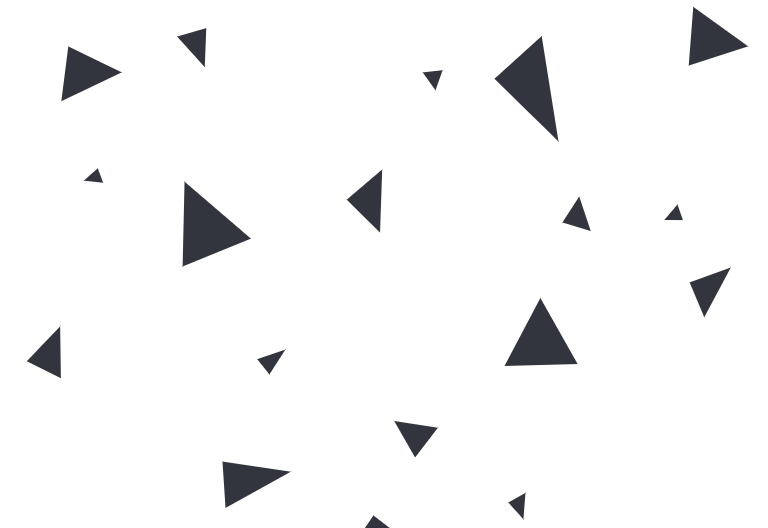
Write a WebGL 1 fragment shader that draws this pattern.

```glsl
precision highp float;
// Dark irregular triangles of mixed sizes scattered sparsely on white.

uniform vec2 u_resolution;

// Lengths are in units of the canvas height.
const vec3 PAPER = vec3(1.0);
const vec3 INK = vec3(0.196, 0.208, 0.238);
const vec2 CELL = vec2(0.291, 0.25);        // one triangle at most per cell
const float STAGGER = 0.05;                 // vertical shift between columns
const float EMPTY_SHARE = 0.1;              // share of cells left blank
const float MIN_RADIUS = 0.019;
const float RADIUS_RANGE = 0.086;
const float SIZE_BIAS = 1.5;                // above 1 favours small triangles
const float CORNER_JITTER = 1.2;            // spread of each corner, radians
const vec2 RANK_STEP = vec2(0.7549, 0.5698); // low-discrepancy size sequence
const float TAU = 6.28319;

float hash(vec2 cell, float salt) {
  return fract(sin(dot(cell, vec2(127.1, 311.7)) + salt * 74.7) * 43758.5);
}

// Corner k of a triangle inscribed in a circle around the origin.
vec2 corner(vec2 cell, float k, float turn, float radius) {
  float jitter = (hash(cell, 4.0 + k) - 0.5) * CORNER_JITTER;
  float angle = turn + k * TAU / 3.0 + jitter;
  return radius * vec2(cos(angle), sin(angle));
}

// Signed distance to the line a-b, positive on its right-hand side.
float edgeDistance(vec2 p, vec2 a, vec2 b) {
  vec2 along = normalize(b - a);
  return dot(p - a, vec2(along.y, -along.x));
}

float triangleDistance(vec2 p, vec2 a, vec2 b, vec2 c) {
  return max(edgeDistance(p, a, b),
             max(edgeDistance(p, b, c), edgeDistance(p, c, a)));
}

void main() {
  vec2 p = gl_FragCoord.xy / u_resolution.y;
  float pixel = 1.0 / u_resolution.y;

  // Staggered grid
  float column = floor(p.x / CELL.x);
  p.y += STAGGER * sin(column * 2.4);
  vec2 cell = floor(p / CELL);
  vec2 local = p - (cell + 0.5) * CELL;

  // Size is spread evenly over the cells; the lowest ranks stay blank
  float rank = fract(dot(cell, RANK_STEP));
  float size = max(rank - EMPTY_SHARE, 0.0) / (1.0 - EMPTY_SHARE);
  float radius = MIN_RADIUS + RADIUS_RANGE * pow(size, SIZE_BIAS);

  // Random place that keeps the triangle inside its cell
  vec2 room = CELL * 0.5 - radius - 0.004;
  vec2 offset = vec2(hash(cell, 1.0), hash(cell, 2.0)) * 2.0 - 1.0;
  local -= offset * room;

  // Random turn and shape
  float turn = TAU * hash(cell, 3.0);
  vec2 a = corner(cell, 0.0, turn, radius);
  vec2 b = corner(cell, 1.0, turn, radius);
  vec2 c = corner(cell, 2.0, turn, radius);

  float coverage = clamp(0.5 - triangleDistance(local, a, b, c) / pixel, 0.0, 1.0);
  coverage *= step(EMPTY_SHARE, rank);
  gl_FragColor = vec4(mix(PAPER, INK, coverage), 1.0);
}
```
